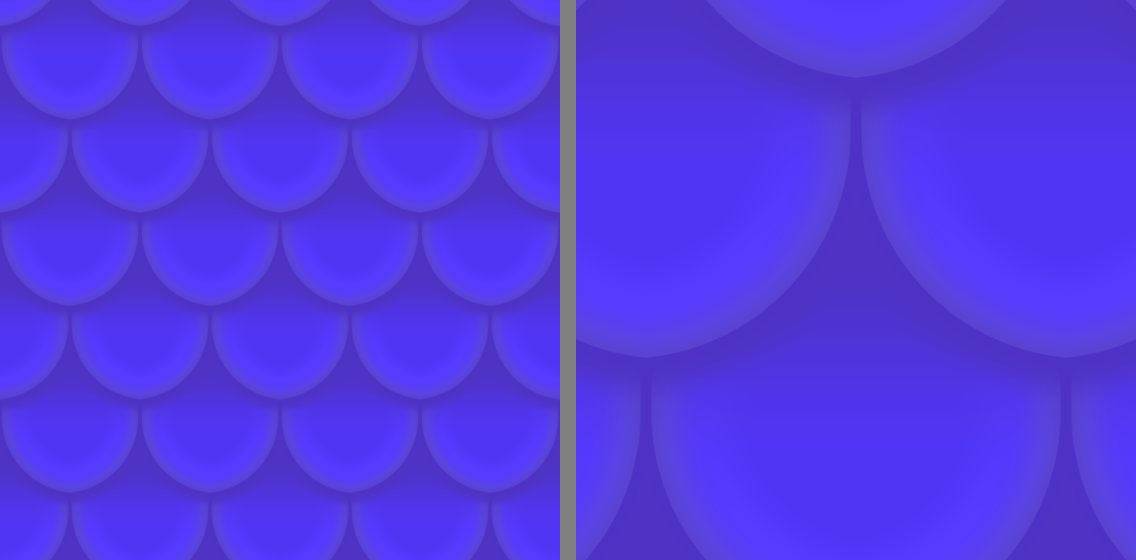
Left, the full canvas; right, a detail of the centre.
Give the GLSL for this pattern, as a Shadertoy shader.

```glsl
// Overlapping fish scales in violet blue: staggered rows of slightly pointed
// arches, each row lying over the one below. Every scale is shaded from its
// signed edge distance (rim, glow) and from the row above it (shadow, groove).

const float COLUMNS = 4.0;          // scales across
const float ROWS = 6.0;             // rows up; even, so the stagger wraps
const float ROW_SHIFT = 0.703;      // height of the lowest tip, in rows
const float POINTEDNESS = 0.052;    // sideways shift of the arc centres
const float GROOVE = 0.013;         // half width of the dark line
const float CORNER = 0.035;         // rounding where grooves meet
const float RIM_WIDTH = 0.135;      // pale band along the edge
const float GLOW_WIDTH = 0.13;      // bright band inside the rim
const float CONTACT = 0.11;         // reach of the shadow under an edge

const vec3 BASE = vec3(0.317, 0.207, 0.960);
const vec3 GLOW = vec3(0.343, 0.232, 1.000);
const vec3 RIM_INNER = vec3(0.360, 0.272, 0.880);
const vec3 RIM_OUTER = vec3(0.350, 0.260, 0.810);
const vec3 SHADOW = vec3(0.305, 0.200, 0.770);
const vec3 LINE = vec3(0.305, 0.195, 0.775);

// Position relative to the tip of the nearest scale in a row; one scale wide = 1
vec2 scaleCoord(vec2 p, float row) {
    float pitch = COLUMNS / ROWS;
    float stagger = 0.5 * mod(row + 1.0, 2.0);
    float x = fract(p.x - stagger + 0.5) - 0.5;
    return vec2(x, p.y - (row + ROW_SHIFT) * pitch);
}

// Distance to the edge of a scale, positive inside: two arcs below, straight sides above
float scaleInside(vec2 q) {
    float radius = 0.5 + POINTEDNESS;
    float shoulder = sqrt(radius * radius - POINTEDNESS * POINTEDNESS);
    vec2 fromCentre = vec2(abs(q.x) + POINTEDNESS, min(q.y - shoulder, 0.0));
    return radius - length(fromCentre);
}

float smoothMin(float a, float b, float k) {
    float h = max(k - abs(a - b), 0.0) / k;
    return min(a, b) - 0.25 * h * h * k;
}

void mainImage(out vec4 fragColor, in vec2 fragCoord) {
    vec2 p = fragCoord / iResolution.xy * COLUMNS;
    float pixel = COLUMNS / min(iResolution.x, iResolution.y);

    // Topmost scale here: the newest row if it covers the point, else the one below
    float row = floor(p.y * ROWS / COLUMNS - ROW_SHIFT);
    if (scaleInside(scaleCoord(p, row)) < 0.0) row -= 1.0;

    vec2 q = scaleCoord(p, row);
    float inside = scaleInside(q);
    float below = -scaleInside(scaleCoord(p, row + 1.0));

    // Body, with a glow that is strongest near the tip
    float lower = 1.0 - smoothstep(0.2, 0.75, q.y);
    float glow = 1.0 - smoothstep(0.0, GLOW_WIDTH, abs(inside - RIM_WIDTH));
    vec3 color = mix(BASE, GLOW, glow * mix(0.25, 1.0, lower));

    // Pale rim
    vec3 rim = mix(RIM_OUTER, RIM_INNER, smoothstep(0.0, 0.07, inside));
    color = mix(rim, color, smoothstep(0.025, RIM_WIDTH, inside));

    // Shadow cast by the row above
    float contact = 1.0 - smoothstep(0.0, CONTACT, below);
    float depth = smoothstep(0.43, 0.92, q.y);
    color = mix(color, SHADOW, 1.0 - (1.0 - contact) * (1.0 - depth));

    // Groove around the visible part of the scale
    float border = smoothMin(inside, below, CORNER);
    float groove = 1.0 - smoothstep(GROOVE - pixel, GROOVE + pixel, border);
    color = mix(color, LINE, groove);

    fragColor = vec4(color, 1.0);
}
```
